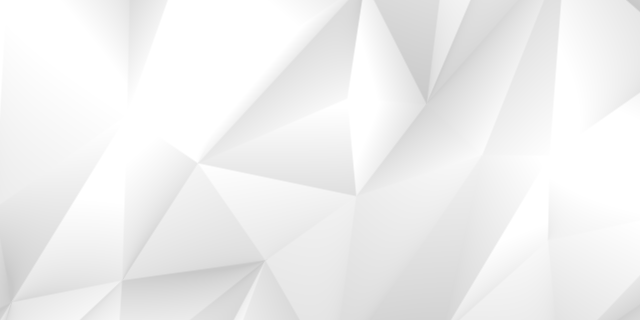
Reproduce this background procedurally as a Shadertoy shader.

```glsl
// Pale faceted relief: a slanted lattice of jittered points is split into triangles.
// Greys flow between shared corners, each facet adds a small tone step and a
// soft fan of shadow; borders are antialiased by signed-distance coverage.

const float CELL_SIZE  = 0.41;     // lattice edge in canvas heights
const float JITTER     = 0.36;
const float MIN_AREA   = 0.018;    // smallest accepted doubled facet area
const float EDGE_WIDTH = 0.0055;
const vec2  VIEW_OFFSET = vec2(5.3, 2.6);
const vec2  CORNER_STEPS = vec2(0.7549, 0.5698);   // recurrences that spread
const vec2  FACET_STEPS  = vec2(0.6711, 0.2879);   // values evenly over the mesh

vec3 hash3(vec2 p) {
    vec3 q = fract(p.xyx * vec3(0.1031, 0.1030, 0.0973));
    q += dot(q, q.yxz + 33.33);
    return fract((q.xxy + q.yzz) * q.zyx);
}

float cross2(vec2 a, vec2 b) { return a.x * b.y - a.y * b.x; }

float doubledArea(vec2 a, vec2 b, vec2 c) { return cross2(b - a, c - a); }

// Lattice axes: one rises to the right by 30 degrees, the other is vertical
mat2 latticeToCanvas() {
    return CELL_SIZE * mat2(0.866, 0.5, 0.0, 1.0);
}

// Mesh point: canvas position in xy, height in z
vec3 meshPoint(vec2 id, mat2 toCanvas) {
    vec3 h = hash3(id + 41.0);
    float height = fract(dot(id, CORNER_STEPS) + 0.2 * h.z);
    return vec3(toCanvas * (id + JITTER * (2.0 * h.xy - 1.0)), height);
}

// Distance to the border of a counterclockwise triangle, positive inside
float edgeDistance(vec2 p, vec2 a, vec2 b) {
    return cross2(normalize(b - a), p - a);
}

float triangleDistance(vec2 p, vec2 a, vec2 b, vec2 c) {
    return min(edgeDistance(p, a, b), min(edgeDistance(p, b, c), edgeDistance(p, c, a)));
}

// High corners are dark; a shadow fans out from the highest one
float facetShade(vec2 p, vec3 a, vec3 b, vec3 c, float level, vec3 random) {
    vec3 w = vec3(doubledArea(p, b.xy, c.xy),
                  doubledArea(p, c.xy, a.xy),
                  doubledArea(p, a.xy, b.xy));
    w = max(w / doubledArea(a.xy, b.xy, c.xy), 0.0);
    float height = dot(w, vec3(a.z, b.z, c.z));
    if (b.z > max(a.z, c.z)) w = w.yzx;
    else if (c.z > a.z) w = w.zxy;

    float sweep = w.z / (w.y + w.z + 1e-4);
    if (random.x < 0.5) sweep = 1.0 - sweep;

    float tone = 1.075 - 0.27 * height + 0.125 * (level - 0.5);
    tone -= 0.10 * random.y * exp(-3.0 * sweep) * mix(0.4, 1.0, w.x);
    return clamp(tone, 0.79, 1.0);
}

// Returns coverage-weighted shade and coverage
vec2 facet(vec2 p, vec3 a, vec3 b, vec3 c, vec2 cell, float side, float softness) {
    float d = triangleDistance(p, a.xy, b.xy, c.xy);
    float coverage = clamp(d / softness + 0.5, 0.0, 1.0);
    if (coverage <= 0.0) return vec2(0.0);
    float level = fract(dot(cell, FACET_STEPS) + 0.37 * side);
    vec3 random = hash3(cell * 2.0 + side + 97.0);
    return coverage * vec2(facetShade(p, a, b, c, level, random), 1.0);
}

// One lattice cell, split along one of its two diagonals
vec2 cellFacets(vec2 p, vec2 cell, mat2 toCanvas, float softness) {
    vec3 a = meshPoint(cell, toCanvas);
    vec3 b = meshPoint(cell + vec2(1.0, 0.0), toCanvas);
    vec3 c = meshPoint(cell + vec2(1.0, 1.0), toCanvas);
    vec3 d = meshPoint(cell + vec2(0.0, 1.0), toCanvas);

    float areaAC = min(doubledArea(a.xy, b.xy, c.xy), doubledArea(a.xy, c.xy, d.xy));
    float areaBD = min(doubledArea(a.xy, b.xy, d.xy), doubledArea(b.xy, c.xy, d.xy));
    bool splitAC = areaAC > MIN_AREA && (areaBD <= MIN_AREA || hash3(cell).x < 0.5);

    if (splitAC) return facet(p, a, b, c, cell, 0.0, softness)
                      + facet(p, a, c, d, cell, 1.0, softness);
    return facet(p, a, b, d, cell, 0.0, softness)
         + facet(p, b, c, d, cell, 1.0, softness);
}

void mainImage(out vec4 fragColor, in vec2 fragCoord) {
    float pixel = 1.0 / iResolution.y;
    float softness = max(pixel, EDGE_WIDTH);
    vec2 p = fragCoord * pixel + VIEW_OFFSET;
    mat2 toCanvas = latticeToCanvas();
    vec2 home = floor(inverse(toCanvas) * p);

    // Jitter can push a facet into any neighbouring cell
    vec2 sum = vec2(0.0);
    for (int y = -1; y <= 1; y++)
        for (int x = -1; x <= 1; x++)
            sum += cellFacets(p, home + vec2(x, y), toCanvas, softness);

    float shade = sum.x / max(sum.y, 1e-4);
    fragColor = vec4(vec3(shade), 1.0);
}
```
